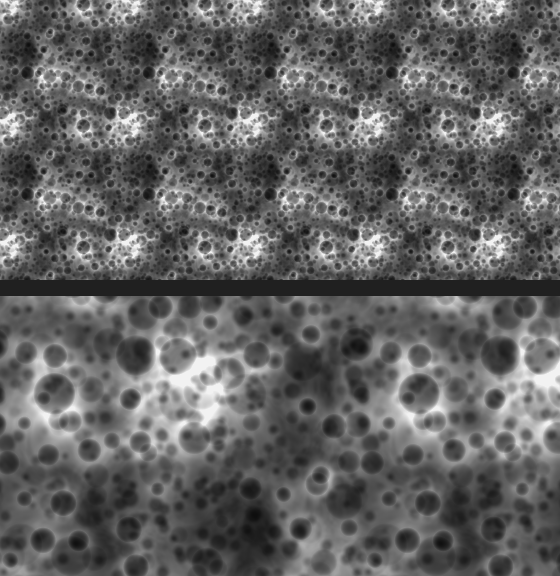
Top, the full canvas; bottom, a detail of the centre.
A WebGL 1 fragment shader for this texture:

```glsl
precision highp float;
// Seamless grey tile of pitted rock: ringed craters, dark pores and pale glowing patches.

uniform vec2 u_resolution;

#define TILES_DOWN 2.304
#define BASE_TONE 0.205
#define CLOUD_CONTRAST 0.70
#define GLOW_GAIN 0.34
#define GLOW_SIZE 0.105
#define RIM_GAIN 0.27
#define RIM_WIDTH 0.012
#define HALO_WIDTH 0.036
#define EDGE_SOFT 0.009
#define CRATER_CELLS 7.0
#define CELL_GROWTH 1.53

vec3 hash3(vec2 c) {
  vec3 q = fract(c.xyx * vec3(0.1031, 0.1030, 0.0973));
  q += dot(q, q.yxz + 33.33);
  return fract((q.xxy + q.yzz) * q.zyx);
}

// Value noise that wraps after n cells
float noise(vec2 p, float n) {
  vec2 x = p * n;
  vec2 c = floor(x);
  vec2 f = x - c;
  f = f * f * (3.0 - 2.0 * f);
  float a = hash3(mod(c, n) + n).x;
  float b = hash3(mod(c + vec2(1.0, 0.0), n) + n).x;
  float d = hash3(mod(c + vec2(0.0, 1.0), n) + n).x;
  float e = hash3(mod(c + 1.0, n) + n).x;
  return mix(mix(a, b, f.x), mix(d, e, f.x), f.y);
}

float clouds(vec2 p) {
  float sum = 0.0;
  float gain = 0.5;
  float n = 5.0;
  for (int i = 0; i < 5; i++) {
    sum += gain * noise(p, n);
    gain *= 0.58;
    n *= 2.0;
  }
  return sum / 1.11;
}

// Bright filaments along the mid level of the noise
float wisps(vec2 p) {
  float coarse = 1.0 - abs(2.0 * noise(p, 13.0) - 1.0);
  float fine = 1.0 - abs(2.0 * noise(p, 29.0) - 1.0);
  return 0.6 * coarse + 0.4 * fine;
}

// Darkens the floor inside radius r, then adds a sharp rim and a soft outer halo
float crater(float tone, float dist, float r, float rim, float pit) {
  float edge = dist - r;
  float width = RIM_WIDTH * (edge < 0.0 ? 0.6 : 1.0);
  float spread = edge / (edge < 0.0 ? RIM_WIDTH : HALO_WIDTH);
  tone *= 1.0 - pit * (1.0 - smoothstep(-EDGE_SOFT, EDGE_SOFT, edge));
  return tone + rim * (0.75 * exp(-abs(edge) / width) + 0.3 * exp(-spread * spread));
}

// Distance to a centre across the wrapped tile
float wrapDist(vec2 p, vec2 centre) {
  return length(fract(p - centre + 0.5) - 0.5);
}

float halo(float d) {
  return exp(-0.5 * d * d / (GLOW_SIZE * GLOW_SIZE));
}

void main() {
  // Tile space, anchored to the top left corner
  vec2 p = (gl_FragCoord.xy - vec2(0.0, u_resolution.y)) / u_resolution.y * TILES_DOWN;
  p = fract(p);
  vec2 warped = p + 0.09 * (vec2(noise(p, 6.0), noise(p + 0.37, 7.0)) - 0.5);

  // Pale patches
  vec2 lone = vec2(0.685, 0.964);
  vec2 risingStart = vec2(0.09, 0.97);
  vec2 fallingStart = vec2(0.645, 0.29);
  vec2 dim = vec2(0.41, 0.37);
  float glow = 0.75 * halo(wrapDist(warped, lone)) + 1.1 * halo(wrapDist(warped, risingStart))
             + 0.8 * halo(wrapDist(warped, fallingStart)) + 0.6 * halo(wrapDist(warped, dim))
             + 0.45 * halo(wrapDist(warped, risingStart - vec2(0.15, 0.0)));
  glow *= 0.4 + 0.8 * wisps(warped);

  float tone = BASE_TONE + CLOUD_CONTRAST * (clouds(warped) - 0.5) + GLOW_GAIN * glow;
  tone = max(tone, 0.08);

  // Scattered layers, from rimless pores up to ringed craters
  for (int layer = 0; layer < 4; layer++) {
    float level = 3.0 - float(layer);
    float n = floor(CRATER_CELLS * pow(CELL_GROWTH, level) + 0.5);
    float ringed = 1.0 - step(1.5, level);
    float rimLevel = mix(0.08, 1.0, ringed);
    vec2 cell = floor(p * n);
    for (int j = -1; j <= 1; j++) {
      for (int i = -1; i <= 1; i++) {
        vec2 c = cell + vec2(float(i), float(j));
        vec3 h = hash3(mod(c, n) + 61.0 + 37.0 * level);
        float strength = fract(h.z * 7.31 + h.x * 3.7);
        vec2 centre = (c + 0.5 + 0.8 * (h.xy - 0.5)) / n;
        float r = mix(0.2, 0.42, h.z) / n;
        float rim = rimLevel * (0.02 + RIM_GAIN * strength * strength + 0.12 * glow * strength);
        float pore = 0.55 * smoothstep(0.45, 0.8, strength);
        float basin = 0.08 + 0.30 * strength;
        tone = crater(tone, length(p - centre), r, rim, mix(pore, basin, ringed));
      }
    }
  }

  // Large craters at the patches: two short chains and two single ones
  for (int k = 0; k < 3; k++) {
    float s = float(k);
    float rising = wrapDist(p, risingStart + s * vec2(0.075, 0.05));
    float falling = wrapDist(p, fallingStart + s * vec2(0.09, -0.02));
    tone = crater(tone, rising, 0.052 - 0.007 * s, 0.22, 0.15 + 0.13 * s);
    tone = crater(tone, falling, 0.050 - 0.005 * s, 0.24, 0.35);
  }
  tone = crater(tone, wrapDist(p, lone), 0.058, 0.30, 0.38);
  tone = crater(tone, wrapDist(p, dim), 0.056, 0.20, 0.28);

  gl_FragColor = vec4(vec3(clamp(tone, 0.04, 0.95)), 1.0);
}
```
